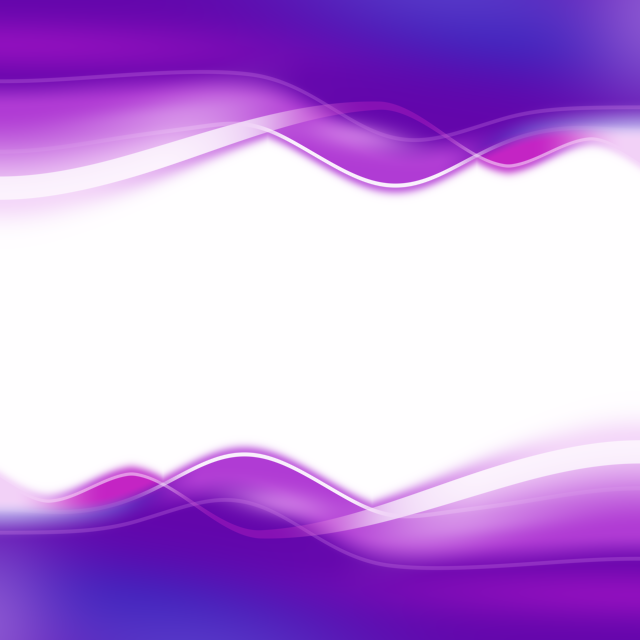
Give the GLSL for this background, as a WebGL 2 fragment shader.

```glsl
#version 300 es
precision highp float;
// Violet silk waves with glowing ribbons along the top and, turned half round, the bottom of a white page.
uniform vec2 u_resolution;
out vec4 fragColor;

const vec3 WHITE = vec3(1.0, 0.995, 1.0);
const vec3 VIOLET = vec3(0.39, 0.02, 0.67);
const vec3 BLUE = vec3(0.25, 0.12, 0.73);
const vec3 SKY = vec3(0.34, 0.25, 0.80);
const vec3 LILAC = vec3(0.56, 0.36, 0.83);
const vec3 PLUM = vec3(0.56, 0.06, 0.74);
const vec3 ORCHID = vec3(0.69, 0.23, 0.83);
const vec3 MAGENTA = vec3(0.77, 0.14, 0.77);
const vec3 PINK = vec3(0.83, 0.52, 0.91);
const vec3 BLUSH = vec3(0.95, 0.82, 0.97);
const vec3 MIST = vec3(0.86, 0.82, 0.97);

float bump(float x, float center, float width) {
    float t = (x - center) / width;
    return exp(-t * t);
}

// Soft elliptical spot, tilted by a slope
float spot(vec2 p, vec2 center, vec2 radius, float slope) {
    vec2 d = p - center;
    d.y -= slope * d.x;
    d /= radius;
    return exp(-dot(d, d));
}

// Smooth-edged band around a signed distance
float band(float dist, float halfWidth, float soft) {
    return 1.0 - smoothstep(halfWidth - soft, halfWidth + soft, abs(dist));
}

// Wave heights, measured down from the page edge
float upperWave(float x) {
    return 0.109 + 0.0586 * smoothstep(0.39, 0.781, x)
        + 0.018 * bump(x, 0.0, 0.221) + 0.0703 * bump(x, 0.616, 0.146);
}

float lowerWave(float x) {
    return 0.195 + 0.042 * bump(x, 0.0, 0.221) + 0.095 * bump(x, 0.618, 0.154)
        - 0.012 * bump(x, 0.39, 0.078) + 0.009 * bump(x, 1.0, 0.078);
}

float ribbonWave(float x) {
    return 0.294 - 0.129 * smoothstep(0.0, 0.6, x) + 0.095 * smoothstep(0.592, 0.801, x)
        - 0.043 * smoothstep(0.788, 0.927, x) + 0.0586 * smoothstep(0.922, 1.061, x);
}

float ribbonHalfWidth(float x) {
    return 0.0026 + 0.0156 * (1.0 - smoothstep(0.195, 0.781, x));
}

// Colour of the silk; below and above are distances under each wave
vec3 silk(vec2 p, float underUpper, float underLower, float underRibbon) {
    float left = 1.0 - smoothstep(0.68, 0.80, p.x);
    float right = smoothstep(0.74, 1.0, p.x);
    vec3 c = VIOLET;
    c = mix(c, PLUM, spot(p, vec2(0.0, 0.07), vec2(0.42, 0.042), 0.02));
    c = mix(c, BLUE, 0.95 * spot(p, vec2(0.80, 0.055), vec2(0.30, 0.075), 0.12));
    c = mix(c, SKY, 0.8 * spot(p, vec2(0.70, -0.02), vec2(0.25, 0.075), 0.08));
    c = mix(c, LILAC, 0.9 * spot(p, vec2(1.03, 0.02), vec2(0.12, 0.15), 0.0));

    // Left folds and the lens between the two waves
    c = mix(c, ORCHID, left * smoothstep(-0.012, 0.042, underUpper));
    c = mix(c, PINK, 0.35 * spot(p, vec2(0.26, 0.178), vec2(0.14, 0.018), -0.12));
    c = mix(c, PINK, 0.75 * spot(p, vec2(0.56, 0.214), vec2(0.085, 0.023), 0.16));
    float pale = smoothstep(-0.125, 0.02, underRibbon) * (1.0 - smoothstep(0.24, 0.49, p.x));
    c = mix(c, BLUSH, pale);

    // Cool haze and magenta fold on the right
    c = mix(c, SKY, 0.65 * smoothstep(0.0, 0.035, underUpper) * smoothstep(0.72, 0.84, p.x));
    c = mix(c, MIST, right * smoothstep(-0.015, 0.055, underUpper));
    float fold = smoothstep(-0.012, 0.018, underLower) * smoothstep(0.70, 0.75, p.x);
    vec3 foldColor = mix(MAGENTA, BLUSH, smoothstep(0.83, 0.98, p.x));
    return mix(c, foldColor, fold);
}

void main() {
    vec2 uv = gl_FragCoord.xy / u_resolution;
    float soft = 0.8 / min(u_resolution.x, u_resolution.y);

    // The lower half repeats the upper one, turned by 180 degrees
    vec2 p = uv.y > 0.5 ? vec2(uv.x, 1.0 - uv.y) : vec2(1.0 - uv.x, uv.y);
    float x = p.x;
    float underUpper = p.y - upperWave(x);
    float underLower = p.y - lowerWave(x);
    float underRibbon = p.y - ribbonWave(x);
    float halfWidth = ribbonHalfWidth(x);
    float middle = smoothstep(0.36, 0.46, x);

    // Silk, with a glow fading onto the page
    float outside = min(underLower - 0.003, underRibbon - halfWidth);
    vec3 glowColor = mix(BLUSH, mix(ORCHID, PINK, 0.3), smoothstep(0.1, 0.48, x));
    glowColor = mix(glowColor, MAGENTA, 0.6 * bump(x, 0.79, 0.06));
    glowColor = mix(glowColor, BLUSH, smoothstep(0.84, 0.98, x));
    float glowWidth = mix(0.034, 0.011, smoothstep(0.0, 0.46, x));
    float reach = max(outside, 0.0) / glowWidth;
    vec3 color = mix(WHITE, glowColor, 0.85 * exp(-reach * reach));
    vec3 fill = silk(p, underUpper, underLower, underRibbon);
    color = mix(color, fill, 1.0 - smoothstep(-soft, soft, outside));

    // Thin upper line and broad ribbon
    color = mix(color, PINK, 0.27 * band(underUpper, 0.003, soft));
    vec3 ribbonColor = mix(WHITE, MAGENTA, smoothstep(0.38, 0.58, x));
    ribbonColor = mix(ribbonColor, BLUSH, smoothstep(0.66, 0.76, x));
    float ribbonAlpha = mix(0.75, 0.36, smoothstep(0.32, 0.56, x)) + 0.3 * smoothstep(0.70, 0.77, x);
    color = mix(color, ribbonColor, ribbonAlpha * band(underRibbon, halfWidth, soft));

    // Bright lower line, fading out to both sides
    float bright = middle * (1.0 - smoothstep(0.68, 0.80, x));
    float lineAlpha = 0.10 + 0.25 * smoothstep(0.1, 0.36, x) * (1.0 - smoothstep(0.7, 0.85, x)) + 0.58 * bright;
    vec3 lineColor = mix(mix(BLUSH, MIST, smoothstep(0.7, 0.8, x)), WHITE, bright);
    color = mix(color, lineColor, lineAlpha * band(underLower, 0.0032, soft));
    fragColor = vec4(color, 1.0);
}
```
